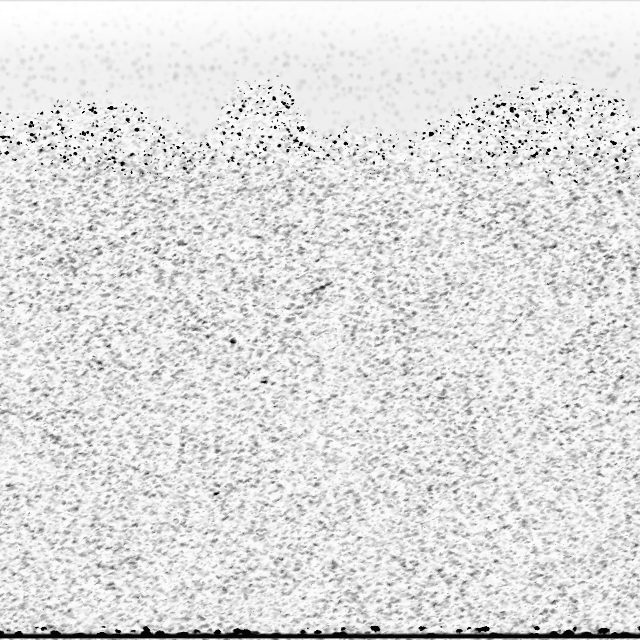
This texture map is drawn by a Shadertoy shader. Its source:

```glsl
// Grainy white surface map: pale sky band, ragged belt of black specks, streaked grain, dark base line.

vec3 hash3(vec2 p) {
    vec3 q = fract(p.xyx * vec3(0.1031, 0.1030, 0.0973));
    q += dot(q, q.yxz + 33.33);
    return fract((q.xxy + q.yzz) * q.zyx);
}

// Coordinates along and across a direction at angle a
mat2 turn(float a) {
    return mat2(cos(a), -sin(a), sin(a), cos(a));
}

// Cellular noise: soft round blots of random place, size and strength
float blots(vec2 p, float radius) {
    vec2 cell = floor(p);
    float ink = 0.0;
    for (int j = -1; j <= 1; j++) {
        for (int i = -1; i <= 1; i++) {
            vec2 c = cell + vec2(i, j);
            vec3 h = hash3(c + 40.0);
            float size = radius * (0.6 + 0.4 * fract(h.z * 17.0));
            ink += h.z * h.z * (1.0 - smoothstep(0.0, 1.0, length(p - c - h.xy) / size));
        }
    }
    return ink;
}

// Slow patches from layered sines, about -1 to 1
float patches(vec2 p) {
    float sum = 0.0, amp = 0.5;
    for (int i = 0; i < 4; i++) {
        sum += amp * sin(p.x + 1.7 * sin(p.y * 0.8)) * cos(p.y - 1.3 * sin(p.x * 0.7));
        p = turn(0.9) * p * 1.8 + 2.3;
        amp *= 0.6;
    }
    return sum;
}

// Height of the ragged skyline across the canvas
float skyline(float x) {
    float heights[17] = float[](0.820, 0.831, 0.846, 0.850, 0.822, 0.782, 0.876, 0.870, 0.792,
                                0.808, 0.785, 0.820, 0.837, 0.868, 0.880, 0.863, 0.831);
    float t = clamp(x, 0.0, 0.9999) * 16.0;
    int i = int(t);
    return mix(heights[i], heights[i + 1], smoothstep(0.0, 1.0, fract(t)));
}

float segmentDistance(vec2 p, vec2 a, vec2 b) {
    vec2 ab = b - a;
    return length(p - a - ab * clamp(dot(p - a, ab) / dot(ab, ab), 0.0, 1.0));
}

// Streaks of three sizes, mostly rising to the right
float grain(vec2 uv) {
    vec2 rising = turn(0.4) * uv, falling = turn(-0.22) * uv;
    float ink = 0.42 * blots(rising * vec2(80, 165), 0.75);
    ink += 0.34 * blots(falling * vec2(80, 155) + 19.0, 0.75);
    ink += 0.28 * blots(rising * vec2(150, 250) + 53.0, 0.75);
    return ink * (1.0 + 0.3 * patches(uv * 23.0));
}

void mainImage(out vec4 fragColor, in vec2 fragCoord) {
    vec2 uv = fragCoord / iResolution.xy;
    // A small wobble bends the blots into irregular shapes
    vec2 bent = uv + 0.0018 * vec2(patches(uv * 330.0), patches(uv.yx * 310.0 + 4.0));
    float depth = skyline(uv.x) - uv.y + 0.014 * patches(uv * 60.0);

    // Sky: white at the top, greyer downward, with faint soft spots
    float sky = mix(0.935, 0.99, smoothstep(0.88, 0.995, uv.y));
    sky += 0.012 * (1.0 - smoothstep(0.0, 0.5, uv.x));
    float spotFade = 1.0 - smoothstep(0.9, 0.99, uv.y);
    sky -= (0.02 + 0.09 * spotFade) * blots(bent * 85.0 + 7.0, 0.75);

    // Ground: grain that strengthens below the belt and pales toward the base
    float body = 1.0 - smoothstep(0.69, 0.81, uv.y);
    float tone = 1.0 - 0.12 * smoothstep(0.0, 0.5, 0.7 - uv.y);
    float ground = 0.985 - grain(bent) * mix(0.4, tone, body);
    float value = mix(sky, ground, smoothstep(-0.012, 0.03, depth));

    // Belt of black specks under the skyline
    float belt = smoothstep(-0.03, 0.02, depth) * smoothstep(0.64, 0.79, uv.y);
    belt *= 0.9 + 0.35 * patches(uv * 38.0 + 5.0);
    float specks = blots(bent * vec2(98, 115) + 31.0, 0.72);
    specks = max(specks, 0.9 * blots(bent * vec2(140, 160) + 11.0, 0.72));
    value -= 1.05 * smoothstep(0.25, 0.75, specks * belt);

    // Rare dark marks, one round blot and one slanted scratch
    float rare = blots(turn(0.3) * bent * vec2(55, 95) + 71.0, 0.4);
    value -= 0.35 * smoothstep(0.65, 1.0, rare) * body;
    value -= 0.85 * (1.0 - smoothstep(0.001, 0.007, length(bent - vec2(0.364, 0.466))));
    float scratch = segmentDistance(bent, vec2(0.474, 0.536), vec2(0.518, 0.558));
    value -= 0.55 * smoothstep(0.46, 0.515, uv.x) * (1.0 - smoothstep(0.0, 0.004, scratch));

    // Black base line with a crumbling upper edge, and thin rims
    float crumble = 0.009 + 0.014 * blots(bent * vec2(70, 110) + 3.0, 0.85);
    value -= 0.4 * (1.0 - smoothstep(0.010, 0.026, uv.y)) * blots(bent * 110.0, 0.8);
    float base = smoothstep(0.001, 0.004, uv.y) * (1.0 - smoothstep(crumble - 0.002, crumble + 0.003, uv.y));
    value = mix(clamp(value, 0.02, 1.0), 0.02, base);
    value -= 0.12 * smoothstep(0.997, 0.999, uv.y);

    fragColor = vec4(vec3(clamp(value, 0.0, 1.0)), 1.0);
}
```
